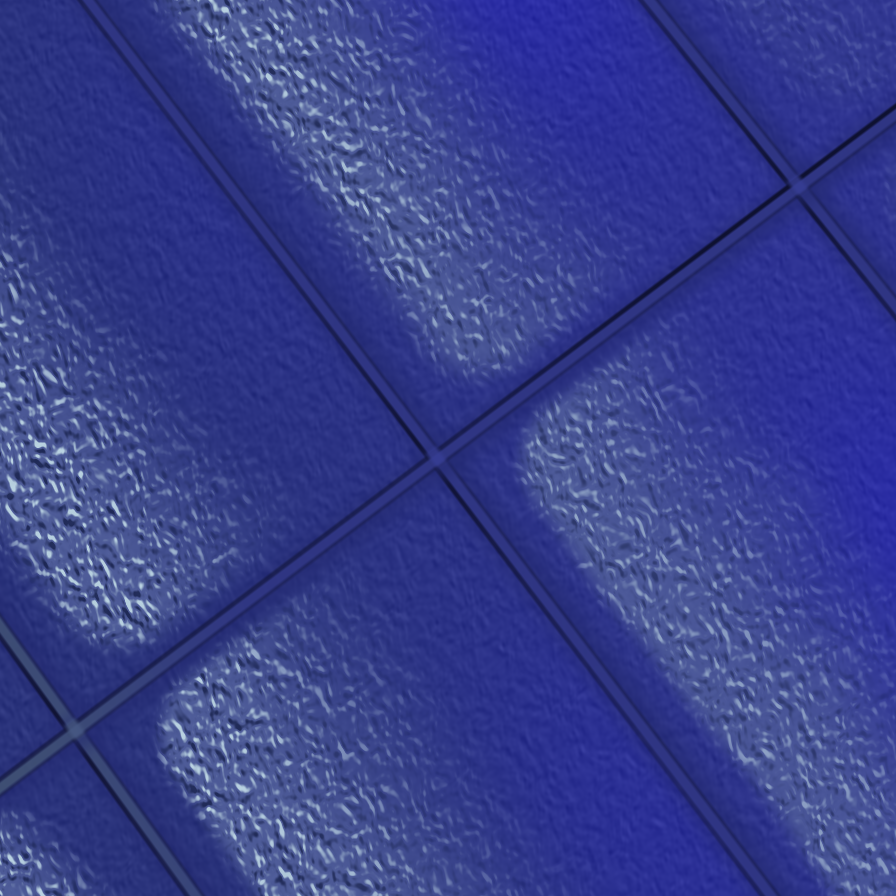
Reproduce this texture procedurally as a WebGL 1 fragment shader.

```glsl
precision highp float;
// Glossy blue wall tiles on a slanted grid, with rough silvery glints and ridged joints.

uniform vec2 u_resolution;

const vec2 CROSSING = vec2(0.4857, 0.4883);
const vec2 ACROSS = vec2(0.4036, 0.3034);   // one tile width
const vec2 ALONG = vec2(0.606, -0.795);     // unit vector down the tile
const float TILE_WIDTH = 0.505;
const float TILE_LENGTH = 0.9;
const float CONVERGENCE = 0.05;

const vec3 BASE_BLUE = vec3(0.165, 0.20, 0.485);
const vec3 VIOLET_BLUE = vec3(0.18, 0.20, 0.565);
const vec3 VIVID_BLUE = vec3(0.155, 0.15, 0.73);
const vec3 BORDER_BLUE = vec3(0.135, 0.16, 0.44);
const vec3 SHEEN = vec3(0.315, 0.37, 0.605);
const vec3 SPARKLE = vec3(0.74, 0.84, 0.89);
const vec3 GRAIN_SHADE = vec3(0.11, 0.15, 0.32);
const vec3 GROOVE = vec3(0.045, 0.055, 0.16);
const vec3 RIDGE_BLUE = vec3(0.19, 0.215, 0.52);
const vec3 RIDGE_GREY = vec3(0.26, 0.33, 0.45);

float hash(vec2 p) {
  p = fract(p * vec2(0.1031, 0.1137));
  p += dot(p, p.yx + 33.33);
  return fract((p.x + p.y) * p.x * 57.31);
}

float noise(vec2 p) {
  vec2 i = floor(p);
  vec2 f = fract(p);
  f = f * f * (3.0 - 2.0 * f);
  return mix(mix(hash(i), hash(i + vec2(1.0, 0.0)), f.x),
             mix(hash(i + vec2(0.0, 1.0)), hash(i + vec2(1.0, 1.0)), f.x), f.y);
}

// Wrinkled glaze height, with a gentle warp so the grains do not line up
float glaze(vec2 p) {
  p += 0.010 * vec2(noise(p * 41.0), noise(p * 41.0 + 19.0));
  vec2 q = vec2(p.x * 135.0 + p.y * 30.0, p.y * 92.0) + 200.0;
  return 0.58 * noise(q) + 0.42 * noise(q * 1.8 + 7.0);
}

// Soft stripe of half width w around d = 0
float stripe(float d, float w, float soft) {
  return 1.0 - smoothstep(w - soft, w + soft, abs(d));
}

// Position in tile widths (x) and canvas units down the tile (y)
vec2 gridSpace(vec2 p) {
  vec2 q = p - CROSSING;
  float det = ACROSS.x * ALONG.y - ACROSS.y * ALONG.x;
  float u = (q.x * ALONG.y - q.y * ALONG.x) / det;
  float v = (ACROSS.x * q.y - ACROSS.y * q.x) / det;
  return vec2(u / (1.0 + CONVERGENCE * v), v);
}

// Rounded region that catches light: firm on the left, fading far to the right
float glossMask(vec2 cell, float wobble, float soft, float reach) {
  float end = min(cell.y, TILE_LENGTH - cell.y);
  vec2 inset = vec2(cell.x * TILE_WIDTH - 0.045, end - 0.012);
  float corner = 0.10;
  float inside = corner - length(max(corner - inset, 0.0));
  float edge = smoothstep(0.0, soft, inside + 0.008 * wobble);
  float fade = 1.0 - smoothstep(0.17, 0.74, cell.x - reach + 0.10 * wobble);
  return edge * fade;
}

// A joint: broad shadow, raised ridge, and a groove that comes and goes
vec3 drawJoint(vec3 color, float d, vec3 ridge, float depth, float aa) {
  color = mix(color, BORDER_BLUE, 0.60 * stripe(d - 0.006, 0.018, 0.017));
  color = mix(color, ridge, 0.85 * stripe(d - 0.002, 0.006, 0.0025 + aa));
  color = mix(color, GROOVE, depth * stripe(d + 0.0055, 0.0025, 0.0012 + aa));
  return mix(color, GROOVE, 0.35 * stripe(d - 0.009, 0.0016, 0.0016 + aa));
}

void main() {
  vec2 p = gl_FragCoord.xy / u_resolution.y;
  float aa = 0.5 / u_resolution.y;
  vec2 grid = gridSpace(p);
  vec2 tile = floor(vec2(grid.x, grid.y / TILE_LENGTH));
  vec2 cell = vec2(fract(grid.x), mod(grid.y, TILE_LENGTH));
  float side = smoothstep(0.0, 1.0, p.x);

  // Smooth glaze, more vivid towards the upper right
  float wobble = noise(p * 9.0 + 40.0) - 0.5;
  vec3 color = mix(BASE_BLUE, VIOLET_BLUE, smoothstep(0.1, 1.1, p.x + 0.4 * p.y - 0.1));
  vec2 glow = (cell - vec2(0.80, 0.46)) / vec2(0.30, 0.27);
  float vivid = smoothstep(0.3, 1.2, p.x + 0.5 * p.y);
  color = mix(color, VIVID_BLUE, exp(-dot(glow, glow)) * 0.60 * vivid);

  // Lit relief, strongest on the left and faint in the far upper tiles
  vec2 surface = vec2(grid.x * TILE_WIDTH, grid.y);
  vec2 lightStep = vec2(0.0023, -0.0016);
  float slope = glaze(surface + lightStep) - glaze(surface - lightStep);
  float strength = mix(1.18, 0.80, side) * (0.94 + 0.12 * hash(tile + 50.0));
  strength *= 1.0 - 0.75 * smoothstep(0.95, 1.2, p.x + 0.3 * p.y);
  float soft = mix(0.065, 0.030, smoothstep(-0.15, 0.05, grid.y));
  float reach = 0.35 * (1.0 - smoothstep(0.05, 0.22, p.x + p.y));
  float gloss = min(glossMask(cell, wobble, soft, reach) * strength, 1.0);
  float relief = gloss * mix(1.15, 0.66, smoothstep(0.0, 0.6, p.x));
  float glint = smoothstep(0.03, 0.42, slope);
  float shade = smoothstep(0.03, 0.45, -slope);
  color = mix(color, SHEEN, gloss * 0.92);
  color = mix(color, SPARKLE, min(glint * relief, 0.95));
  color = mix(color, GRAIN_SHADE, min(shade * relief, 0.90));
  color += 0.07 * slope * (1.0 - gloss);
  color += 0.022 * (noise(surface * 230.0 + 300.0) - 0.5);

  // Joints: the cross joint lies over the long ones
  vec3 ridge = mix(RIDGE_GREY, RIDGE_BLUE, smoothstep(0.05, 0.45, p.x + 0.4 * p.y));
  float longJoint = (fract(grid.x + 0.5) - 0.5) * TILE_WIDTH;
  float crossJoint = mod(grid.y + 0.5 * TILE_LENGTH, TILE_LENGTH) - 0.5 * TILE_LENGTH;
  float longDepth = 0.25 + 0.70 * exp(-abs(crossJoint) * 5.0);
  float crossDepth = 0.50 + 0.42 * smoothstep(0.45, 0.8, p.x);
  color = drawJoint(color, longJoint, ridge, longDepth, aa);
  color = drawJoint(color, crossJoint, ridge, crossDepth, aa);
  float knot = stripe(longJoint - 0.002, 0.007, 0.004) * stripe(crossJoint, 0.010, 0.004);
  color = mix(color, ridge * 1.12, 0.8 * knot);

  gl_FragColor = vec4(color, 1.0);
}
```
